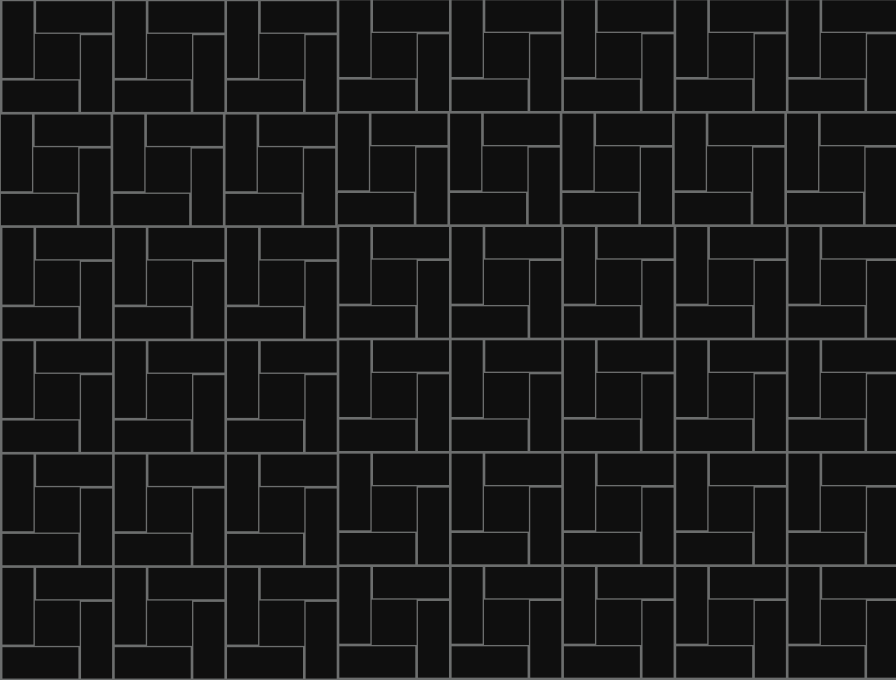
A WebGL 1 fragment shader for this pattern:

```glsl
precision highp float;
// Dark pinwheel paving: four oblong tiles turn around a square centre in each cell.
// Every oblong has a thin grey rim, so lines double in width where two oblongs meet.
// Edges are smoothed by the exact share of each pixel that the tile faces cover.

uniform vec2 u_resolution;

const vec2 REPEATS = vec2(7.979, 6.0);      // cells across and down
const vec2 GRID_ORIGIN = vec2(0.010, 0.005); // in cells, from the lower left
const float INNER = 0.2;                    // half side of the centre square
const float RIM = 0.0117;                   // rim width, in cells
const vec3 FACE_COLOR = vec3(0.06);
const vec3 RIM_COLOR = vec3(0.425, 0.432, 0.430);

// Share of a box of half size h around p that lies in the rectangle lo..hi
float boxCoverage(vec2 p, vec2 h, vec2 lo, vec2 hi) {
    vec2 span = max(min(p + h, hi) - max(p - h, lo), 0.0) / (2.0 * h);
    return span.x * span.y;
}

// Share of a pixel covered by tile faces; p is measured from the cell centre
float faceCoverage(vec2 p, vec2 h) {
    float faces = boxCoverage(p, h, vec2(-INNER), vec2(INNER));
    for (int turn = 0; turn < 4; turn++) {
        faces += boxCoverage(p, h, vec2(-0.5, -INNER) + RIM, vec2(-INNER, 0.5) - RIM);
        p = vec2(-p.y, p.x);
        h = h.yx;
    }
    return faces;
}

// Small misalignments: one row slides left, the left columns sit slightly lower
vec2 misalign(vec2 grid) {
    grid.y += mix(0.004, -0.004, step(3.0, grid.x));
    float slidRow = step(4.0, grid.y) * step(grid.y, 5.0);
    grid.x += 0.0135 * slidRow;
    return grid;
}

void main() {
    vec2 uv = gl_FragCoord.xy / u_resolution;
    vec2 grid = misalign(uv * REPEATS - GRID_ORIGIN);
    vec2 halfPixel = min(0.5 * REPEATS / u_resolution, vec2(RIM));

    float face = clamp(faceCoverage(fract(grid) - 0.5, halfPixel), 0.0, 1.0);
    gl_FragColor = vec4(mix(RIM_COLOR, FACE_COLOR, face), 1.0);
}
```
